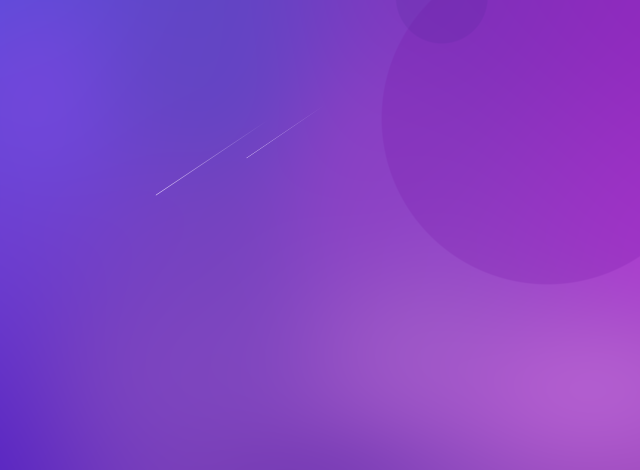
This background is drawn by a WebGL 2 fragment shader. Its source:

```glsl
#version 300 es
precision highp float;
// A violet dusk gradient with soft glows, two translucent discs and two shooting stars.
uniform vec2 u_resolution;
out vec4 outColor;

// Smooth four-stop colour ramp across the unit interval.
vec3 ramp(float t, vec3 a, vec3 b, vec3 c, vec3 d) {
  vec3 color = mix(a, b, smoothstep(-0.08, 0.37, t));
  color = mix(color, c, smoothstep(0.31, 0.69, t));
  return mix(color, d, smoothstep(0.63, 1.08, t));
}

// Blends a colour in with an elliptical Gaussian falloff.
vec3 addGlow(vec3 base, vec2 p, vec2 center, vec2 radius, vec3 tint, float strength) {
  vec2 q = (p - center) / radius;
  return mix(base, tint, strength * exp(-dot(q, q)));
}

// Lays a flat translucent disc over the base.
vec3 addDisc(vec3 base, vec2 p, vec2 center, float radius, vec3 tint, float alpha, float pixel) {
  float edge = length(p - center) - radius;
  return mix(base, tint, alpha * (1.0 - smoothstep(-pixel, pixel, edge)));
}

// Thin line that is bright at its head and fades out toward its tail.
vec3 addStreak(vec3 base, vec2 p, vec2 head, vec2 tail, float width, float alpha, float pixel) {
  vec2 axis = tail - head;
  float along = clamp(dot(p - head, axis) / dot(axis, axis), 0.0, 1.0);
  float edge = length(p - head - axis * along) - width;
  float cover = clamp(0.5 - edge / pixel, 0.0, 1.0);
  return mix(base, vec3(0.94, 0.88, 1.0), alpha * cover * pow(1.0 - along, 1.1));
}

vec3 backdrop(vec2 uv) {
  vec3 top = ramp(uv.x, vec3(0.36, 0.30, 0.86), vec3(0.38, 0.27, 0.77),
                  vec3(0.50, 0.22, 0.75), vec3(0.59, 0.19, 0.77));
  vec3 middle = ramp(uv.x, vec3(0.42, 0.24, 0.82), vec3(0.46, 0.26, 0.75),
                     vec3(0.57, 0.27, 0.78), vec3(0.67, 0.23, 0.81));
  vec3 bottom = ramp(uv.x, vec3(0.34, 0.14, 0.76), vec3(0.49, 0.26, 0.73),
                     vec3(0.55, 0.28, 0.74), vec3(0.61, 0.28, 0.73));
  vec3 color = mix(bottom, middle, smoothstep(-0.08, 0.55, uv.y));
  return mix(color, top, smoothstep(0.45, 1.05, uv.y));
}

void main() {
  vec2 uv = gl_FragCoord.xy / u_resolution;
  float pixel = 1.0 / u_resolution.y;
  // Positions keep a fixed design aspect so the layout fills the canvas.
  vec2 p = uv * vec2(512.0 / 376.0, 1.0);
  vec3 color = backdrop(uv);

  // Soft light and shade
  color = addGlow(color, p, vec2(0.08, 0.79), vec2(0.18, 0.22), vec3(0.45, 0.28, 0.86), 0.8);
  color = addGlow(color, p, vec2(0.44, 0.83), vec2(0.18, 0.16), vec3(0.38, 0.27, 0.77), 0.5);
  color = addGlow(color, p, vec2(0.80, 0.65), vec2(0.16, 0.22), vec3(0.55, 0.25, 0.77), 0.6);
  color = addGlow(color, p, vec2(0.35, 0.20), vec2(0.25, 0.22), vec3(0.50, 0.28, 0.75), 0.6);
  color = addGlow(color, p, vec2(0.89, 0.25), vec2(0.26, 0.20), vec3(0.62, 0.36, 0.78), 0.65);
  color = addGlow(color, p, vec2(1.26, 0.17), vec2(0.32, 0.19), vec3(0.71, 0.38, 0.82), 0.85);
  color = addGlow(color, p, vec2(0.65, -0.03), vec2(0.28, 0.12), vec3(0.45, 0.22, 0.70), 0.65);

  // Translucent discs
  color = addDisc(color, p, vec2(1.165, 0.748), 0.353, vec3(0.47, 0.08, 0.66), 0.23, pixel);
  color = addDisc(color, p, vec2(0.940, 1.005), 0.0975, vec3(0.34, 0.15, 0.62), 0.21, pixel);

  // Shooting stars
  color = addStreak(color, p, vec2(0.332, 0.585), vec2(0.571, 0.745), 0.0006, 0.85, pixel);
  color = addStreak(color, p, vec2(0.525, 0.664), vec2(0.690, 0.776), 0.0004, 0.75, pixel);

  outColor = vec4(color, 1.0);
}
```
